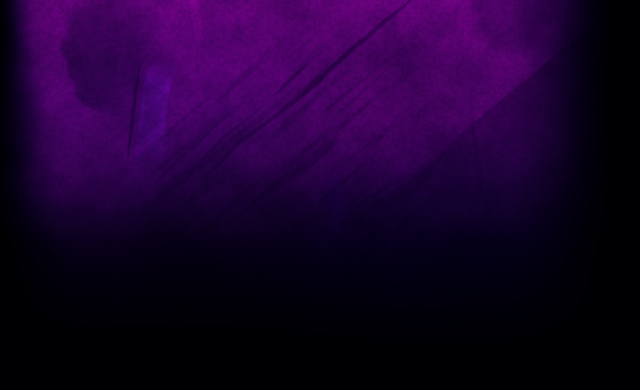
Give the GLSL for this background, as a Shadertoy shader.

```glsl
const vec3 DEEP_BLACK = vec3(0.0, 0.0, 0.008);
const vec3 PURPLE = vec3(0.37, 0.008, 0.45);
const vec3 VIOLET_GLOW = vec3(0.03, 0.008, 0.10);
const vec3 NAVY_HAZE = vec3(0.0, 0.0, 0.035);
const float RED_FALLOFF = 1.5;
const float CLOUD_AMOUNT = 0.40;
const float GRAIN_AMOUNT = 0.13;
const float SCRATCH_AMOUNT = 0.15;
const int SIDE_STROKES = 6;

float hash(vec2 p) {
    p = fract(p * vec2(0.1031, 0.1137));
    p += dot(p, p.yx + 33.33);
    return fract((p.x + p.y) * p.x * 17.0);
}

float noise(vec2 p) {
    vec2 cell = floor(p), f = fract(p);
    f = f * f * (3.0 - 2.0 * f);
    return mix(mix(hash(cell), hash(cell + vec2(1, 0)), f.x),
               mix(hash(cell + vec2(0, 1)), hash(cell + vec2(1, 1)), f.x), f.y);
}

float fbm(vec2 p) {
    float sum = 0.0, gain = 0.5;
    for (int i = 0; i < 5; i++) {
        sum += gain * noise(p);
        p = mat2(1.6, 1.2, -1.2, 1.6) * p + 7.3;
        gain *= 0.5;
    }
    return sum;
}

// Stroke pointed at both ends
float stroke(vec2 p, vec2 a, vec2 b, float width) {
    vec2 ab = b - a;
    float t = clamp(dot(p - a, ab) / dot(ab, ab), 0.0, 1.0);
    float taper = width * sqrt(4.0 * t * (1.0 - t));
    float d = length(p - a - ab * t) - taper;
    return 1.0 - smoothstep(-0.004, 0.003, d);
}

float blot(vec2 p, vec2 center, vec2 radius, float softness) {
    return 1.0 - smoothstep(1.0 - softness, 1.0 + softness, length((p - center) / radius));
}

void mainImage(out vec4 fragColor, in vec2 fragCoord) {
    vec2 p = fragCoord / iResolution.y;
    p.x += 0.5 * (1.641 - iResolution.x / iResolution.y);
    float cloud = fbm(p * 4.0 + 3.0);
    float fine = fbm(p * 26.0);
    vec2 warp = vec2(fbm(p * 8.0 + 11.0), fbm(p * 8.0 + 40.0)) - 0.5;
    vec2 rough = p + 0.02 * warp;
    vec2 ragged = p + 0.10 * warp;
    vec2 along = vec2(dot(p, vec2(0.76, 0.65)), dot(p, vec2(-0.65, 0.76)));
    float bristle = noise(along * vec2(6.0, 90.0));

    // Vertical falloff with cloudy texture
    float height = p.y + 0.08 * (cloud - 0.5);
    float light = 0.48 * smoothstep(0.30, 0.72, height) + 0.29 * smoothstep(0.45, 1.05, height);
    light += 0.21 * smoothstep(0.08, 0.52, p.y);
    light *= 1.0 + CLOUD_AMOUNT * (cloud - 0.5) + 2.0 * GRAIN_AMOUNT * (fine - 0.5);
    light *= 1.0 + GRAIN_AMOUNT * (noise(p * 150.0) - 0.5);

    // Dark stains, crisp at the lower left and soft elsewhere
    float stainSoftness = mix(0.06, 0.6, smoothstep(0.18, 0.34, p.x + 0.5 * (p.y - 0.8)));
    light *= 1.0 - 0.27 * blot(ragged, vec2(0.28, 0.86), vec2(0.12, 0.13), stainSoftness);
    light *= 1.0 - 0.18 * blot(ragged, vec2(1.31, 0.97), vec2(0.085, 0.09), 0.3);
    light *= 1.0 - 0.14 * blot(ragged, vec2(1.08, 0.83), vec2(0.19, 0.13), 0.8);

    // Shadowed side of the long diagonal edge, feathered toward its lower end
    float feather = mix(0.06, 0.012, smoothstep(0.9, 1.3, p.x));
    float edge = p.y - (0.36 + 0.81 * (p.x - 0.81)) + feather * (fbm(p * 9.0) + bristle - 1.0);
    float shade = (1.0 - smoothstep(-0.006, 0.004, edge)) * smoothstep(0.75, 0.95, p.x);
    light *= 1.0 - 0.19 * shade * (0.4 + 0.6 * smoothstep(-0.30, 0.0, edge));

    // Main diagonal brush mark
    light *= 1.0 - 0.24 * stroke(rough, vec2(1.06, 1.01), vec2(0.74, 0.73), 0.007);
    light *= 1.0 - 0.16 * stroke(rough, vec2(0.85, 0.84), vec2(0.53, 0.55), 0.006);

    // Shorter marks beside it
    for (int i = 0; i < SIDE_STROKES; i++) {
        float k = float(i);
        float r = hash(vec2(k, 4.7));
        vec2 start = vec2(0.86 - 0.06 * k, 0.81 - 0.03 * k + 0.05 * (r - 0.5));
        float reach = 0.07 + 0.11 * r;
        light *= 1.0 - 0.11 * stroke(rough, start, start - reach * vec2(1.0, 0.88), 0.004);
    }
    light *= 1.0 - 0.22 * stroke(rough, vec2(0.79, 0.84), vec2(0.70, 0.76), 0.006);

    // Fine scratches along the brush direction
    float scratch = smoothstep(0.5, 0.85, bristle);
    light *= 1.0 - SCRATCH_AMOUNT * scratch * blot(p, vec2(0.74, 0.60), vec2(0.36, 0.26), 0.6);

    // Curved pale strip with a dark left rim
    float lean = 0.39 + 0.14 * (p.y - 0.70) + 0.3 * (p.y - 0.70) * (p.y - 0.70);
    float strip = 1.0 - smoothstep(0.031, 0.038, abs(rough.x - lean));
    strip *= smoothstep(0.50, 0.74, p.y) * (1.0 - smoothstep(0.78, 0.86, ragged.y));
    light *= 1.0 - 0.28 * stroke(rough, vec2(0.358, 0.84), vec2(0.327, 0.59), 0.005);

    // Faint upright marks
    light *= 1.0 + 0.09 * stroke(rough, vec2(0.48, 1.06), vec2(0.515, 0.88), 0.014);
    light *= 1.0 - 0.09 * stroke(rough, vec2(1.21, 0.69), vec2(1.24, 0.48), 0.009);
    float bluePatch = blot(rough, vec2(0.865, 0.47), vec2(0.022, 0.07), 0.4);

    // Dark side borders
    float wobble = 0.05 * (cloud - 0.5);
    float left = smoothstep(-0.015, 0.09 + 0.18 * (1.0 - p.y), p.x + wobble);
    float right = 1.0 - smoothstep(1.28, 1.59, p.x + wobble);
    float border = left * right;
    light = max(light * border, 0.0);

    // Red fades sooner than blue
    vec3 color = DEEP_BLACK + PURPLE * vec3(pow(light, RED_FALLOFF), light, light);
    float violet = strip * (0.2 + 1.4 * fine) + 0.3 * blot(p, vec2(0.42, 0.72), vec2(0.32, 0.2), 0.8);
    color += VIOLET_GLOW * violet * border;
    color += NAVY_HAZE * border * (0.7 * bluePatch + 0.6 * blot(p, vec2(1.15, 0.38), vec2(0.4, 0.2), 0.8));
    fragColor = vec4(color, 1.0);
}
```
